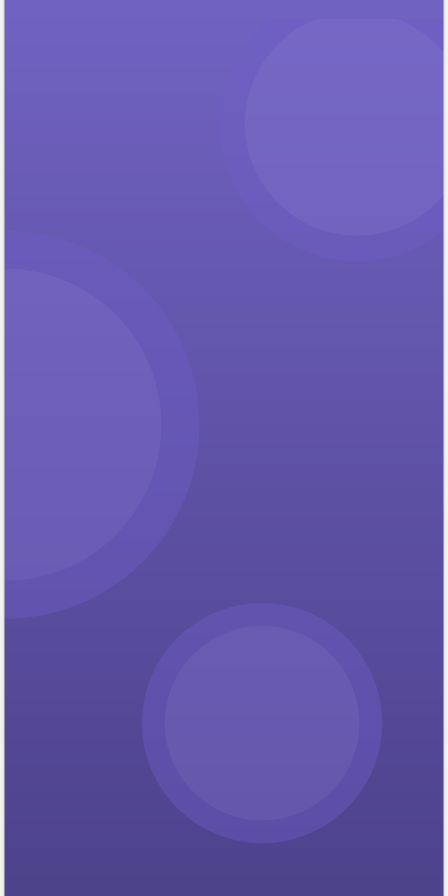
Give the GLSL for this background, as a Shadertoy shader.

```glsl
#define PAGE_COLOR vec3(0.96, 0.96, 0.95)
#define TOP_COLOR vec3(0.44, 0.385, 0.757)
#define BOTTOM_COLOR vec3(0.302, 0.258, 0.548)
#define RING_COLOR vec3(0.432, 0.363, 0.78)
#define RING_OPACITY 0.42
#define CORE_OPACITY 0.05
#define PANEL_MARGIN 0.0101
#define CLIP_TOP 0.979
#define SHADOW_WIDTH 0.003
#define SHADOW_STRENGTH 0.15

// Antialiased coverage of a signed distance, negative inside
float coverage(float dist, float pixel) {
    return clamp(0.5 - dist / pixel, 0.0, 1.0);
}

// Translucent disc with a paler core; radii are outer, inner
vec3 addDisc(vec3 color, vec2 p, vec2 center, vec2 radii, float clip, float pixel) {
    float dist = length(p - center);
    float ring = coverage(dist - radii.x, pixel) * clip;
    float core = coverage(dist - radii.y, pixel) * clip;
    color = mix(color, RING_COLOR, RING_OPACITY * ring);
    return mix(color, vec3(1.0), CORE_OPACITY * core);
}

void mainImage(out vec4 fragColor, in vec2 fragCoord) {
    float pixel = 1.0 / iResolution.x;
    float height = iResolution.y * pixel;
    vec2 p = fragCoord * pixel;

    // Vertical gradient of the panel
    vec3 panel = mix(BOTTOM_COLOR, TOP_COLOR, p.y / height);

    // Discs, cut off below the top edge
    float clip = coverage(p.y - CLIP_TOP * height, pixel);
    vec2 scale = vec2(1.0, 0.5 * height);
    panel = addDisc(panel, p, vec2(0.797, 1.724) * scale, vec2(0.307, 0.250), clip, pixel);
    panel = addDisc(panel, p, vec2(0.012, 1.052) * scale, vec2(0.433, 0.348), clip, pixel);
    panel = addDisc(panel, p, vec2(0.585, 0.386) * scale, vec2(0.268, 0.217), clip, pixel);

    // Side margins with a soft shadow
    float edge = abs(p.x - 0.5) - (0.5 - PANEL_MARGIN);
    float shadow = SHADOW_STRENGTH * exp(-max(edge, 0.0) / SHADOW_WIDTH);
    vec3 page = PAGE_COLOR * (1.0 - shadow);

    fragColor = vec4(mix(page, panel, coverage(edge, pixel)), 1.0);
}
```
